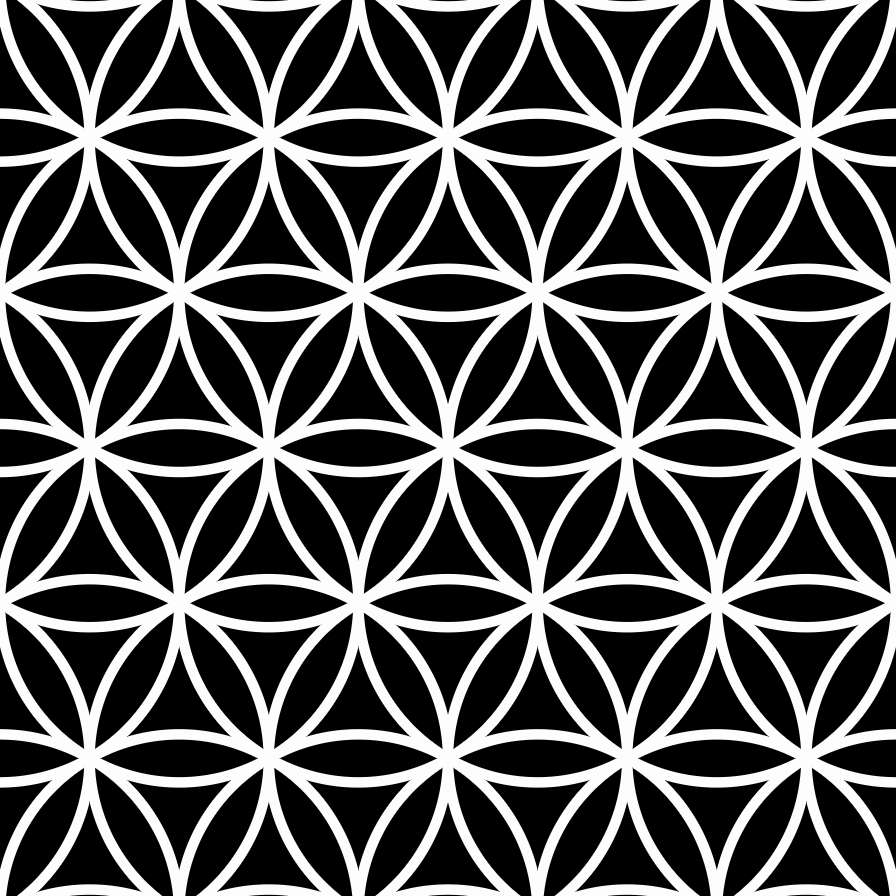
Reproduce this pattern procedurally as a WebGL 1 fragment shader.

```glsl
precision highp float;
// Overlapping white rings on a triangular lattice, forming six-petal rosettes on black.

#define REPEATS 5.0                  // ring centres across the canvas
#define LINE_WIDTH 0.0117            // stroke width, in canvas widths
#define ROW_HEIGHT 0.8660254         // row spacing, in lattice steps
#define LINE_COLOR vec3(0.992)
#define GROUND_COLOR vec3(0.0)

uniform vec2 u_resolution;

// Distance to the nearest unit ring centred on a unit triangular lattice.
float ringDistance(vec2 p) {
  // Skewed coordinates turn each lattice rhombus into a unit square.
  float row = p.y / ROW_HEIGHT;
  vec2 cell = fract(vec2(p.x - 0.5 * row, row));
  float nearest = 1.0;
  for (int j = -1; j <= 2; j++) {
    for (int i = -1; i <= 2; i++) {
      vec2 skewed = cell - vec2(float(i), float(j));
      vec2 offset = vec2(skewed.x + 0.5 * skewed.y, skewed.y * ROW_HEIGHT);
      nearest = min(nearest, abs(length(offset) - 1.0));
    }
  }
  return nearest;
}

void main() {
  // A lattice node sits at the centre of the canvas.
  float size = min(u_resolution.x, u_resolution.y);
  vec2 p = (gl_FragCoord.xy - 0.5 * u_resolution) / size;

  // Signed distance to the stroke edge, blended over one pixel.
  float edge = ringDistance(p * REPEATS) / REPEATS - 0.5 * LINE_WIDTH;
  float ink = clamp(0.5 - edge * size, 0.0, 1.0);

  gl_FragColor = vec4(mix(GROUND_COLOR, LINE_COLOR, ink), 1.0);
}
```
